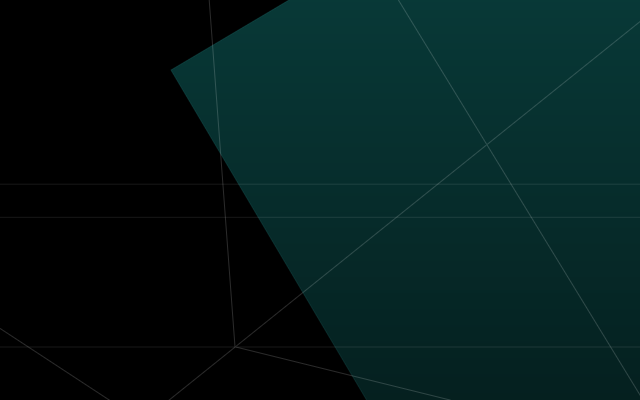
Give the GLSL for this background, as a Shadertoy shader.

```glsl
// A tilted teal panel on black, crossed by faint white hairlines.
// The panel is a rotated quarter plane with a vertical gradient;
// the hairlines are distances to segments, in units of canvas height.

// Distance from p to the segment a-b
float segmentDistance(vec2 p, vec2 a, vec2 b) {
    vec2 ap = p - a, ab = b - a;
    return length(ap - ab * clamp(dot(ap, ab) / dot(ab, ab), 0.0, 1.0));
}

// Antialiased hairline coverage, dimmed when thinner than a pixel
float hairline(float dist, float pixel) {
    float width = 0.0021;
    float halfWidth = 0.5 * max(width, pixel);
    return min(width / pixel, 1.0) * clamp((halfWidth - dist) / pixel + 0.5, 0.0, 1.0);
}

void mainImage(out vec4 fragColor, in vec2 fragCoord) {
    float pixel = 1.0 / iResolution.y;
    vec2 p = fragCoord / iResolution.xy * vec2(1.6, 1.0);

    // Panel: two perpendicular edges meeting at its left corner
    vec2 q = p - vec2(0.427, 0.825);
    vec2 across = normalize(vec2(0.860, 0.510));
    vec2 down = vec2(across.y, -across.x);
    float inside = min(dot(q, across), dot(q, down));
    vec3 teal = mix(vec3(0.018, 0.125, 0.122), vec3(0.031, 0.222, 0.216), p.y);
    vec3 color = teal * clamp(inside / pixel + 0.5, 0.0, 1.0);
    color += vec3(0.03, 0.09, 0.09) * hairline(abs(inside), pixel);

    // Slanted hairlines, three of them meeting at one node
    vec2 node = vec2(0.5875, 0.133);
    float slanted = segmentDistance(p, vec2(0.523, 1.0), node);
    slanted = min(slanted, segmentDistance(p, vec2(0.423, 0.0), vec2(1.6, 0.946)));
    slanted = min(slanted, segmentDistance(p, node, vec2(1.125, 0.0)));
    slanted = min(slanted, segmentDistance(p, vec2(0.996, 1.0), vec2(1.6, 0.0125)));
    slanted = min(slanted, segmentDistance(p, vec2(0.0, 0.179), vec2(0.273, 0.0)));
    color = mix(color, vec3(1.0), 0.2 * hairline(slanted, pixel));

    // Fainter horizontal hairlines
    vec3 level = abs(p.y - vec3(0.5395, 0.4567, 0.1325));
    float horizontal = min(level.x, min(level.y, level.z));
    color = mix(color, vec3(1.0), 0.11 * hairline(horizontal, pixel));

    fragColor = vec4(color, 1.0);
}
```
